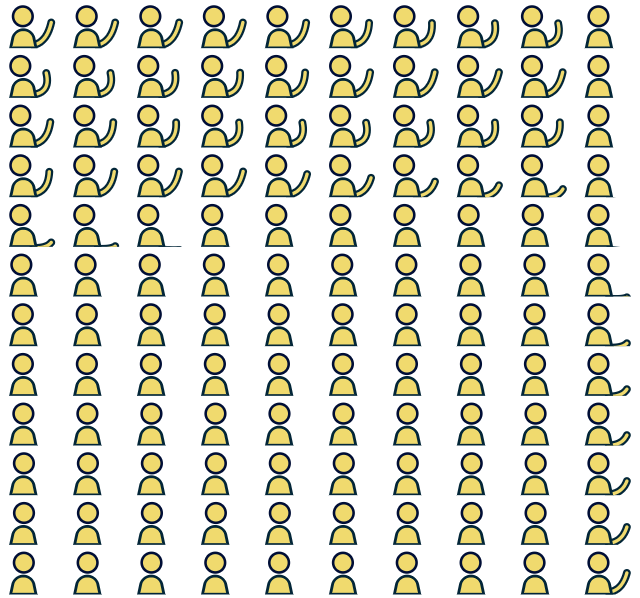
Give the GLSL for this pattern, as a Shadertoy shader.

```glsl
const float SHEET_WIDTH = 768.0;
const vec2 CELL = vec2(76.75, 59.6);
const float COLUMNS = 10.0;
const float BASELINE = 57.8;
const vec3 PAPER = vec3(1.0);
const vec3 SKIN = vec3(0.94, 0.855, 0.43);
const vec3 HEAD_LINE = vec3(0.0, 0.055, 0.21);
const vec3 BODY_LINE = vec3(0.01, 0.15, 0.22);

float coverage(float d, float pixel) {
    return clamp(0.5 - d / pixel, 0.0, 1.0);
}

float segmentDistance(vec2 p, vec2 a, vec2 b) {
    vec2 ab = b - a;
    float t = clamp(dot(p - a, ab) / dot(ab, ab), 0.0, 1.0);
    return length(p - a - ab * t);
}

vec2 bezier(vec2 a, vec2 b, vec2 c, float t) {
    return mix(mix(a, b, t), mix(b, c, t), t);
}

float bezierDistance(vec2 p, vec2 a, vec2 b, vec2 c) {
    const int STEPS = 14;
    float d = 1e4;
    vec2 previous = a;
    for (int i = 1; i <= STEPS; i++) {
        vec2 next = bezier(a, b, c, float(i) / float(STEPS));
        d = min(d, segmentDistance(p, previous, next));
        previous = next;
    }
    return d;
}

// Flared torso with rounded shoulders, open at the bottom
float torsoDistance(vec2 p, float radius) {
    float side = dot(vec2(abs(p.x - 28.0) - 17.0, p.y - BASELINE), vec2(0.978, -0.207));
    float top = 34.0 - p.y;
    vec2 q = vec2(side, top) + radius;
    return length(max(q, 0.0)) + min(max(q.x, q.y), 0.0) - radius;
}

// Arm waves twice, sinks below the baseline, then rises at the end
float armDistance(vec2 p, float frame) {
    float lean = 0.5 - 0.5 * cos(6.2832 * (clamp(frame, 2.0, 30.0) - 2.0) / 14.0);
    float drop = clamp(min(frame - 30.3, 120.1 - frame) / 6.7, 0.0, 3.0);
    vec2 root = vec2(40.0, 54.0 + 6.0 * drop);
    vec2 elbow = vec2(56.0 + 5.0 * lean, 51.0 + 10.0 * drop);
    vec2 hand = vec2(61.5 - 6.0 * lean, 27.0 + lean + 30.0 * drop);
    return bezierDistance(p, root, elbow, hand);
}

// Head drifts left, back, then slightly right
float headCenterX(float frame) {
    float left = smoothstep(0.0, 8.0, frame) * (1.0 - smoothstep(38.0, 54.0, frame));
    float right = smoothstep(60.0, 85.0, frame) * (1.0 - smoothstep(96.0, 108.0, frame));
    return 27.4 - 3.0 * left + 1.4 * right;
}

vec3 outlined(vec3 base, vec3 line, float outer, float inner, float pixel) {
    vec3 color = mix(base, line, coverage(outer, pixel));
    return mix(color, SKIN, coverage(inner, pixel));
}

vec3 figure(vec2 p, float frame, float pixel) {
    float floorCut = p.y - BASELINE;

    // Arm behind the torso
    float arm = armDistance(p, frame);
    vec3 color = outlined(PAPER, BODY_LINE, max(arm - 4.7, floorCut),
                          max(arm - 2.0, floorCut), pixel);

    // Torso
    float torso = torsoDistance(p, 11.5);
    color = outlined(color, BODY_LINE, max(torso, floorCut),
                     max(torso + 3.4, floorCut + 2.0), pixel);

    // Head
    float head = length(p - vec2(headCenterX(frame), 19.6));
    return outlined(color, HEAD_LINE, head - 13.3, head - 10.2, pixel);
}

void mainImage(out vec4 fragColor, in vec2 fragCoord) {
    float pixel = SHEET_WIDTH / iResolution.x;
    vec2 sheet = vec2(fragCoord.x, iResolution.y - fragCoord.y) * pixel;
    vec2 cell = floor(sheet / CELL);
    cell.x = min(cell.x, COLUMNS - 1.0);

    // Frames fill all columns but the last row by row, then run down the last
    float rowFrames = COLUMNS - 1.0;
    float frame = cell.x < rowFrames ? cell.y * rowFrames + cell.x
                                     : rowFrames * 12.0 + cell.y;
    fragColor = vec4(figure(sheet - cell * CELL, frame, pixel), 1.0);
}
```
